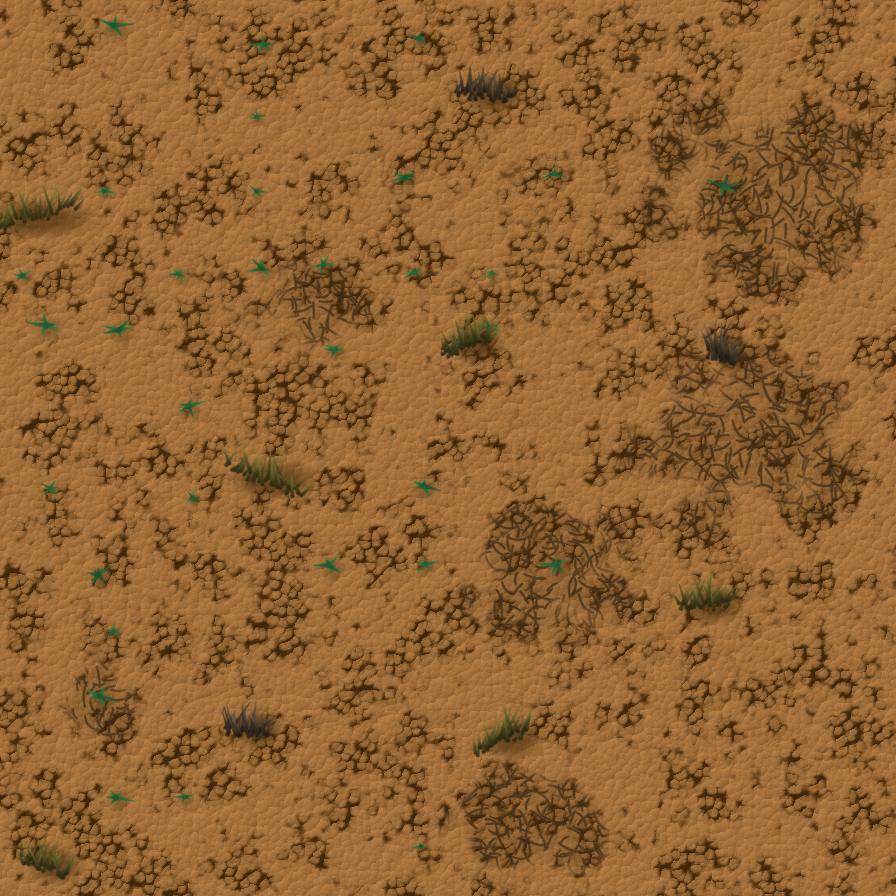
Reproduce this texture procedurally as a WebGL 1 fragment shader.

```glsl
precision highp float;
uniform vec2 u_resolution;

#define SAND vec3(0.675, 0.468, 0.25)
#define SOIL vec3(0.25, 0.15, 0.03)
#define TWIG vec3(0.25, 0.18, 0.10)
#define LEAF vec3(0.13, 0.46, 0.25)
#define GRASS vec3(0.46, 0.45, 0.19)
#define DRY_GRASS vec3(0.38, 0.32, 0.25)
#define LIGHT vec2(-0.6, 0.8)
#define GRAIN_SCALE 140.0
#define CRUMB_SCALE 100.0
#define TWIG_SCALE 42.0
#define SPROUT_SCALE 12.0

vec2 hash2(vec2 p) {
  vec3 q = fract(p.xyx * vec3(0.1031, 0.1030, 0.0973));
  q += dot(q, q.yzx + 33.33);
  return fract((q.xx + q.yz) * q.zy);
}

// Cellular noise: xy points to the nearest centre, z is its distance
vec3 cells(vec2 p) {
  vec2 id = floor(p), f = p - id;
  vec3 nearest = vec3(0.0, 0.0, 9.0);
  for (int j = -1; j <= 1; j++)
    for (int i = -1; i <= 1; i++) {
      vec2 o = vec2(i, j);
      vec2 v = o + hash2(id + o) - f;
      float d = length(v);
      if (d < nearest.z) nearest = vec3(v, d);
    }
  return nearest;
}

// Distance to a segment and position along it
vec2 segment(vec2 p, vec2 a, vec2 b) {
  vec2 pa = p - a, ba = b - a;
  float h = clamp(dot(pa, ba) / dot(ba, ba), 0.0, 1.0);
  return vec2(length(pa - ba * h), h);
}

float ink(float d, float width) {
  float px = 1.0 / u_resolution.y;
  return 1.0 - smoothstep(width - px, width + px, d);
}

// Evenly spread scatter points
vec2 scatter(float i, vec2 start) {
  return fract(start + i * vec2(0.7549, 0.5698));
}

// Curved thin strokes, one per grid cell
float twigs(vec2 uv, float scale) {
  vec2 p = uv * scale, id = floor(p);
  float cover = 0.0;
  for (int j = -1; j <= 1; j++)
    for (int i = -1; i <= 1; i++) {
      vec2 c = id + vec2(i, j);
      vec2 r = hash2(c + 71.0);
      float a = 6.283 * r.x;
      vec2 dir = vec2(cos(a), sin(a));
      vec2 v = p - c - hash2(c + 19.0);
      float along = dot(v, dir), across = dot(v, vec2(-dir.y, dir.x));
      across += (r.y - 0.5) * 1.4 * along * along;
      float d = length(vec2(max(abs(along) - 0.35 - 0.3 * r.y, 0.0), across));
      cover = max(cover, ink(d / scale, 0.0013));
    }
  return cover;
}

vec3 addTuft(vec3 col, vec2 uv, float i) {
  vec2 p = uv - scatter(i, vec2(0.52, 0.62));
  if (abs(p.x) > 0.12 || abs(p.y) > 0.09) return col;
  vec2 r = hash2(vec2(i, 5.0));
  float dry = step(abs(mod(i, 3.0) - 1.0), 0.1);
  float halfWidth = mix(0.022, 0.058, r.x) * (1.0 - 0.4 * dry);
  float shade = length((p - vec2(0.012, -0.004)) / vec2(halfWidth * 1.3, 0.024));
  col = mix(col, SOIL, 0.55 * (1.0 - smoothstep(0.3, 1.1, shade)));
  for (int k = 0; k < 26; k++) {
    vec2 s = hash2(vec2(float(k), i + 40.0)), q = hash2(vec2(float(k) + 60.0, i));
    float t = float(k) / 12.5 - 1.0;
    vec2 root = vec2(t * halfWidth, t * halfWidth * (r.y - 0.5) * 0.8 - 0.012 * s.x);
    vec2 tip = root + vec2(0.03 * (s.y - 0.4), mix(0.016, 0.034, q.x) * (1.0 - 0.4 * t * t));
    vec2 blade = segment(p, root, tip);
    vec3 tint = mix(GRASS, DRY_GRASS, dry) * mix(0.35, 0.8 + 0.4 * q.y, blade.y);
    col = mix(col, tint, 0.85 * ink(blade.x, 0.0022 * (1.0 - 0.75 * blade.y)));
  }
  return col;
}

vec3 addSprout(vec3 col, vec2 uv) {
  vec2 id = floor(uv * SPROUT_SCALE), r = hash2(id + 7.0), s = hash2(id + 31.0);
  vec2 centre = (id + 0.5 + 0.4 * (s - 0.5)) / SPROUT_SCALE;
  float chance = centre.x < 0.67 && centre.y > 0.33 ? 0.55 : 0.07;
  if (r.x > chance) return col;
  float size = mix(0.010, 0.024, r.y);
  vec2 p = uv - centre;
  col = mix(col, SOIL, 0.3 * (1.0 - smoothstep(0.1, 0.8, length(p / size + LIGHT * 0.25))));
  for (int k = 0; k < 5; k++) {
    vec2 q = hash2(id + float(k) * 13.0 + 3.0);
    float a = 6.283 * (s.x + (float(k) + 0.7 * q.x) / 5.0);
    vec2 leaf = segment(p, vec2(0.0), size * mix(0.45, 1.0, q.y) * vec2(cos(a), 0.65 * sin(a)));
    vec3 tint = LEAF * mix(0.65, 1.15, 0.5 * leaf.y + 0.5 * q.x);
    col = mix(col, tint, 0.9 * ink(leaf.x, 0.12 * size * (1.0 - 0.8 * leaf.y)));
  }
  return col;
}

void main() {
  vec2 uv = gl_FragCoord.xy / u_resolution.y;

  // Sand grain, and crumbly soil gathered in clumps
  float grain = dot(cells(uv * GRAIN_SCALE).xy, LIGHT);
  float ripple = dot(cells(uv * GRAIN_SCALE * 0.45 + 17.0).xy, LIGHT);
  float coarse = cells(uv * 13.0 + 3.0).z;
  float medium = cells(uv * 31.0 + 9.0).z;
  float fine = cells(uv * 62.0 + 5.0).z;
  float drift = sin(uv.x * 9.0 + 2.0 * sin(uv.y * 7.0)) * sin(uv.y * 11.0 + uv.x * 4.0);
  float clump = 1.0 - 0.4 * coarse - 0.35 * medium - 0.25 * fine + 0.03 * drift;
  clump = smoothstep(0.52, 0.72, clump);
  vec3 crumb = cells(uv * CRUMB_SCALE + 29.0);
  float pit = smoothstep(0.2, 0.8, crumb.z + 0.6 * dot(crumb.xy, LIGHT));
  float depth = 0.08 + 0.22 * grain + 0.12 * ripple + clump * (0.12 + 0.8 * pit);
  vec3 col = mix(SAND, SOIL, clamp(depth, -0.08, 1.0));

  // Ragged patches of dead twigs, wider towards the right
  float patchiness = 0.0;
  for (int i = 1; i < 7; i++) {
    vec2 c = scatter(float(i), vec2(0.08, 0.94));
    float radius = 0.06 + 0.11 * c.x * c.x;
    patchiness = max(patchiness, 1.0 - length((uv - c) * vec2(0.9, 1.1)) / radius);
  }
  float litter = smoothstep(0.15, 0.55, patchiness + 0.9 * (0.5 - coarse) + 0.4 * (0.5 - medium));
  litter *= smoothstep(0.0, 0.15, patchiness);
  float strokes = max(twigs(uv, TWIG_SCALE), twigs(uv + 0.37, TWIG_SCALE * 1.5));
  col = mix(col, SOIL, 0.16 * litter);
  col = mix(col, TWIG, 0.8 * litter * strokes);

  // Plants
  col = addSprout(col, uv);
  for (int i = 0; i < 9; i++) col = addTuft(col, uv, float(i));

  gl_FragColor = vec4(col, 1.0);
}
```
